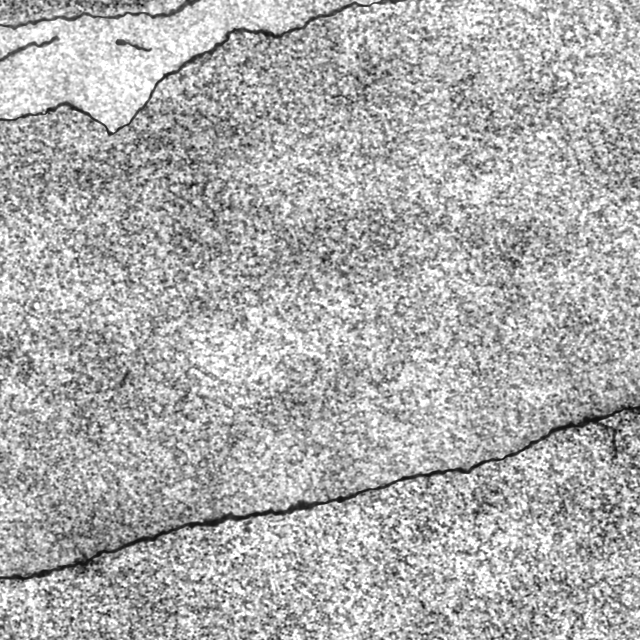
Reproduce this texture procedurally as a Shadertoy shader.

```glsl
// Grainy grey stone slab crossed by two dark, crumbling fissures.
// Fine speckle and soft clouds come from value noise; the fissures are
// noise-warped polylines whose heights also divide the slab into zones.

// Path points: x, y, half width of the stroke that starts there (0 = gap).
const vec3 LOWER_FISSURE[12] = vec3[12](
    vec3(-0.02, 0.090, 0.0030), vec3(0.065, 0.104, 0.0024),
    vec3(0.110, 0.112, 0.0036), vec3(0.163, 0.138, 0.0038),
    vec3(0.290, 0.177, 0.0040), vec3(0.490, 0.212, 0.0036),
    vec3(0.650, 0.254, 0.0036), vec3(0.730, 0.267, 0.0034),
    vec3(0.830, 0.303, 0.0042), vec3(0.886, 0.333, 0.0040),
    vec3(0.940, 0.350, 0.0032), vec3(1.020, 0.364, 0.0030));

const vec3 UPPER_FISSURE[12] = vec3[12](
    vec3(-0.02, 0.808, 0.0020), vec3(0.052, 0.818, 0.0024),
    vec3(0.104, 0.835, 0.0026), vec3(0.143, 0.820, 0.0024),
    vec3(0.176, 0.792, 0.0020), vec3(0.200, 0.808, 0.0022),
    vec3(0.260, 0.880, 0.0030), vec3(0.312, 0.911, 0.0028),
    vec3(0.371, 0.951, 0.0030), vec3(0.430, 0.944, 0.0030),
    vec3(0.540, 0.988, 0.0024), vec3(0.680, 1.010, 0.0020));

const vec3 SHORT_CRACKS[12] = vec3[12](
    vec3(-0.02, 0.956, 0.0030), vec3(0.130, 0.974, 0.0026),
    vec3(0.265, 0.977, 0.0034), vec3(0.315, 1.005, 0.0000),
    vec3(-0.02, 0.903, 0.0036), vec3(0.090, 0.941, 0.0000),
    vec3(0.180, 0.938, 0.0030), vec3(0.235, 0.920, 0.0000),
    vec3(0.930, 0.338, 0.0020), vec3(0.962, 0.325, 0.0028),
    vec3(0.963, 0.290, 0.0000), vec3(0.963, 0.290, 0.0000));

float hash(vec2 p) {
    vec3 q = fract(p.xyx * 0.1031);
    q += dot(q, q.yzx + 33.33);
    return fract((q.x + q.y) * q.z);
}

float valueNoise(vec2 p) {
    vec2 cell = floor(p), f = fract(p);
    f = f * f * (3.0 - 2.0 * f);
    float bottom = mix(hash(cell), hash(cell + vec2(1, 0)), f.x);
    float top = mix(hash(cell + vec2(0, 1)), hash(cell + vec2(1, 1)), f.x);
    return mix(bottom, top, f.y);
}

vec2 rotate(vec2 p, float angle) {
    float c = cos(angle), s = sin(angle);
    return vec2(c * p.x - s * p.y, s * p.x + c * p.y);
}

// Fractal noise, centred on zero.
float clouds(vec2 p) {
    float sum = 0.0, weight = 0.5;
    for (int i = 0; i < 4; i++) {
        sum += weight * (valueNoise(p) - 0.5);
        p = rotate(p, 0.6) * 2.1 + 17.0;
        weight *= 0.65;
    }
    return sum;
}

// Two sizes of speckle, slightly stretched on a diagonal, centred on zero.
float speckle(vec2 p) {
    float coarse = valueNoise(rotate(p, 0.55) * vec2(165.0, 205.0) + 60.0);
    float fine = valueNoise(rotate(p, -0.3) * vec2(275.0, 305.0) + 400.0);
    return 0.56 * (coarse - 0.5) + 0.52 * (fine - 0.5);
}

// Soft coverage of all strokes in a path.
float strokes(vec2 p, vec3 path[12], float widthScale) {
    float ink = 0.0;
    for (int i = 0; i < 11; i++) {
        vec3 a = path[i], b = path[i + 1];
        if (a.z == 0.0) continue;
        vec2 along = b.xy - a.xy, toP = p - a.xy;
        float t = clamp(dot(toP, along) / dot(along, along), 0.0, 1.0);
        float w = a.z * widthScale;
        ink = max(ink, 1.0 - smoothstep(0.3 * w, 1.2 * w + 0.0015, length(toP - along * t)));
    }
    return ink;
}

// Height of a left-to-right path at x.
float pathHeight(float x, vec3 path[12]) {
    float y = path[0].y;
    for (int i = 0; i < 11; i++) {
        vec3 a = path[i], b = path[i + 1];
        y += (b.y - a.y) * clamp((x - a.x) / (b.x - a.x), 0.0, 1.0);
    }
    return y;
}

void mainImage(out vec4 fragColor, in vec2 fragCoord) {
    vec2 p = fragCoord / iResolution.xy;

    // Ragged coordinates for the fissures
    vec2 wobble = vec2(valueNoise(p * 45.0), valueNoise(p * 45.0 + 80.0)) - 0.5;
    vec2 crumble = vec2(valueNoise(p * 130.0), valueNoise(p * 130.0 + 30.0)) - 0.5;
    vec2 ragged = p + 0.010 * wobble + 0.005 * crumble;

    // Zones of the slab
    float aboveLower = ragged.y - pathHeight(p.x, LOWER_FISSURE);
    float aboveUpper = ragged.y - pathHeight(p.x, UPPER_FISSURE);
    float below = 1.0 - smoothstep(-0.01, 0.01, aboveLower);
    float halo = (1.0 - below) * exp(-max(aboveLower, 0.0) / 0.07);
    float pale = smoothstep(0.0, 0.012, aboveUpper) * (1.0 - smoothstep(0.40, 0.56, p.x));
    float crust = smoothstep(0.0, 0.012, ragged.y - 0.962 - 0.09 * p.x)
                * (1.0 - smoothstep(0.24, 0.32, p.x));
    float palePatch = exp(-dot((p - vec2(0.89, 0.285)) / vec2(0.07, 0.028),
                               (p - vec2(0.89, 0.285)) / vec2(0.07, 0.028)));

    // Stone tone and speckle
    float cloud = clouds(rotate(p, -0.3) * vec2(6.0, 9.0) + 5.0);
    float tone = 0.69 + 0.42 * cloud - 0.06 * halo - 0.01 * below + 0.11 * palePatch;
    tone = mix(tone, 0.87 + 0.3 * cloud, pale);
    tone = mix(tone, 0.60 + 0.8 * cloud, crust);
    float contrast = 1.0 + 0.14 * below - 0.22 * halo - 0.35 * pale * (1.0 - crust);
    float shade = tone + contrast * speckle(p);

    // Fissures with a faint dark rim
    float thickness = 0.65 + 0.7 * valueNoise(p * 28.0 + 9.0);
    float ink = max(strokes(ragged, LOWER_FISSURE, thickness),
                    0.88 * strokes(ragged, UPPER_FISSURE, thickness));
    ink = max(ink, 0.8 * strokes(ragged, SHORT_CRACKS, thickness));
    float rim = max(strokes(ragged, LOWER_FISSURE, 3.0), strokes(ragged, SHORT_CRACKS, 3.0));
    shade -= 0.16 * rim * valueNoise(p * 60.0 + 3.0);
    shade = mix(shade, 0.07, ink * (0.8 + 0.2 * valueNoise(p * 90.0)));

    fragColor = vec4(vec3(clamp(shade, 0.0, 1.0)), 1.0);
}
```
